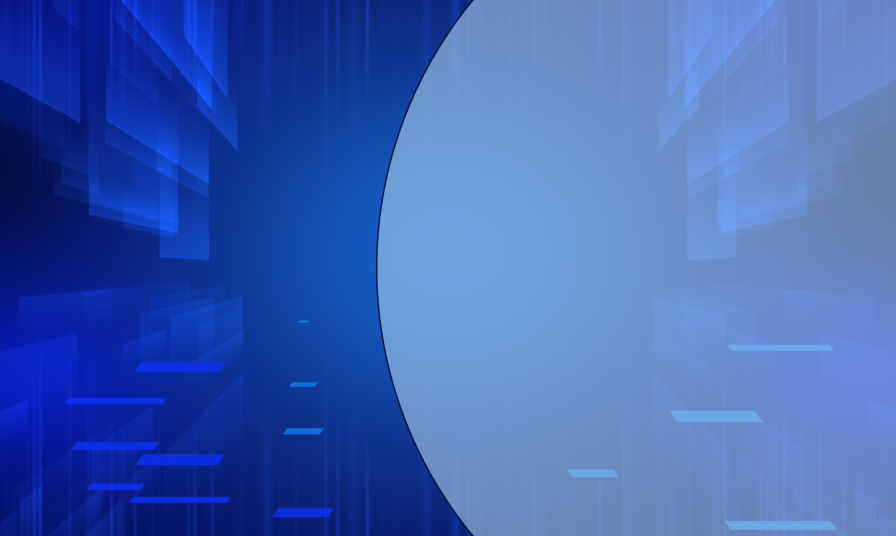
Give the GLSL for this background, as a WebGL 2 fragment shader.

```glsl
#version 300 es
precision highp float;
// Blue digital corridor: a central glow between mirrored walls of glowing slabs,
// with light streaks and floor dashes, half covered by a large pale disc.
// Lengths are in canvas heights, with x measured from the centre.
uniform vec2 u_resolution;
out vec4 outColor;

const vec3 NAVY = vec3(0.018, 0.052, 0.34);
const vec3 GLOW = vec3(0.09, 0.375, 0.78);
const vec3 ROYAL = vec3(0.0, 0.035, 0.34);
const vec3 SLAB = vec3(0.06, 0.22, 0.52);
const vec3 DASH_BLUE = vec3(0.04, 0.19, 0.96);
const vec3 DASH_CYAN = vec3(0.08, 0.48, 0.92);
const vec3 VEIL = vec3(0.68, 0.83, 0.94);
const vec3 RIM = vec3(0.01, 0.05, 0.18);
const float VEIL_ALPHA = 0.58;
const vec2 DISC_CENTRE = vec2(0.653, 0.5);
const float DISC_RADIUS = 0.786;
const float RIM_HALF_WIDTH = 0.0014;
const float HALF_WIDTH = 0.838;
const vec2 VANISH = vec2(0.645, 0.5);
const int SMALL_SLABS = 34;
const int DASHES = 14;

// Main slabs: left side, right side, edge slope, height
const vec4 MAIN_SLABS[7] = vec4[7](
  vec4(0.168, 0.334, 0.21, 0.30), vec4(0.20, 0.397, 1.20, 0.28),
  vec4(0.20, 0.392, 0.62, 0.16), vec4(0.345, 0.427, 1.45, 0.30),
  vec4(0.37, 0.445, 1.10, 0.14), vec4(0.0, 0.152, 0.55, 0.22),
  vec4(0.30, 0.392, 0.06, 0.20));

float hash(float n) { return fract(sin(n * 127.1 + 3.7) * 43758.5453); }

// Soft coverage of the interval from a to b
float band(float x, float a, float b, float soft) {
  return smoothstep(a - soft, a + soft, x) * (1.0 - smoothstep(b - soft, b + soft, x));
}

// Vertical-sided slab whose lit edge runs towards the vanishing point
float slab(vec2 q, vec4 s, float soft) {
  float side = s.z < 0.0 ? -1.0 : 1.0;
  float d = (q.y - VANISH.y - s.z * (VANISH.x - q.x)) * side;
  float fill = smoothstep(-soft, soft, d) * (1.0 - smoothstep(0.0, s.w, d));
  float edge = exp(-abs(d) / 0.004);
  return band(q.x, s.x, s.y, soft) * (fill + 0.35 * edge);
}

float walls(vec2 q, float soft) {
  float light = 0.0;
  for (int i = 0; i < 7; i++) light += 0.36 * slab(q, MAIN_SLABS[i], soft);
  for (int i = 0; i < SMALL_SLABS; i++) {
    float n = float(i) * 5.0;
    float left = hash(n) * 0.41 - 0.03;
    float right = min(left + 0.04 + 0.16 * hash(n + 1.0), 0.455);
    float slope = mix(-1.3, 1.3, hash(n + 2.0));
    float height = 0.05 + 0.17 * hash(n + 3.0);
    float strength = 0.06 + 0.14 * hash(n + 4.0);
    light += strength * slab(q, vec4(left, right, slope, height), soft);
  }
  return light;
}

// Thin columns of light, brightest at the top and bottom
float streaks(vec2 p, float count) {
  float cell = floor(p.x * count);
  float line = 1.0 - abs(2.0 * fract(p.x * count) - 1.0);
  float reach = mix(0.15, 0.5, hash(cell + count));
  float fromEnd = min(p.y, 1.0 - p.y);
  float gain = pow(hash(cell + 2.0 * count), 4.0);
  return line * gain * (1.0 - smoothstep(0.0, reach, fromEnd));
}

// Floor dashes step towards the viewer in three lanes
vec3 addDashes(vec3 color, vec2 p, float soft) {
  for (int i = 0; i < DASHES; i++) {
    float n = float(i);
    float near = pow(n / float(DASHES - 1), 0.8);
    float lane = mod(n, 3.0);
    bool inner = lane < 0.5;
    float side = mod(n, 4.0) == 1.0 ? 1.0 : -1.0;
    float offset = inner ? 0.27 : (lane < 1.5 ? 0.62 : 0.50);
    float halfLength = inner ? mix(0.01, 0.055, near) : mix(0.05, 0.1, hash(n + 8.0));
    float halfHeight = inner ? mix(0.002, 0.009, near) : mix(0.005, 0.011, hash(n + 21.0));
    vec2 d = p - vec2(side * offset, 0.40 - 0.38 * near);
    d.x += side * 0.7 * d.y;
    float mask = band(d.x, -halfLength, halfLength, soft) * band(d.y, -halfHeight, halfHeight, soft);
    bool cyan = (inner && near < 0.7) || side > 0.0;
    color = mix(color, cyan ? DASH_CYAN : DASH_BLUE, 0.8 * mask);
  }
  return color;
}

void main() {
  vec2 p = vec2(gl_FragCoord.x - 0.5 * u_resolution.x, gl_FragCoord.y) / u_resolution.y;
  float soft = 0.75 / u_resolution.y;
  vec2 q = vec2(HALF_WIDTH - abs(p.x), p.y);

  // Central glow and royal blue light on the outer walls
  vec2 g = (p - vec2(0.0, 0.53)) / vec2(0.51, 0.43);
  vec3 color = mix(NAVY, GLOW, exp(-dot(g, g)));
  vec2 low = (q - vec2(0.05, 0.29)) / vec2(0.28, 0.20);
  vec2 high = (q - vec2(0.18, 1.0)) / vec2(0.28, 0.25);
  color += ROYAL * (exp(-dot(low, low)) + 0.5 * exp(-dot(high, high)));
  vec2 shade = (q - vec2(0.0, 0.68)) / vec2(0.16, 0.16);
  color *= 1.0 - 0.3 * exp(-dot(shade, shade));

  // Walls, streaks and floor
  color += SLAB * walls(q, soft);
  color += SLAB * (0.35 * streaks(p, 90.0) + 0.25 * streaks(p, 37.0));
  color = addDashes(color, p, soft);

  // Pale disc with a thin dark rim
  float disc = length(p - DISC_CENTRE) - DISC_RADIUS;
  color = mix(color, VEIL, VEIL_ALPHA * (1.0 - smoothstep(-soft, soft, disc)));
  float rim = 1.0 - smoothstep(-soft, soft, abs(disc) - RIM_HALF_WIDTH);
  color = mix(color, RIM, 0.9 * rim);
  outColor = vec4(clamp(color, 0.0, 1.0), 1.0);
}
```
